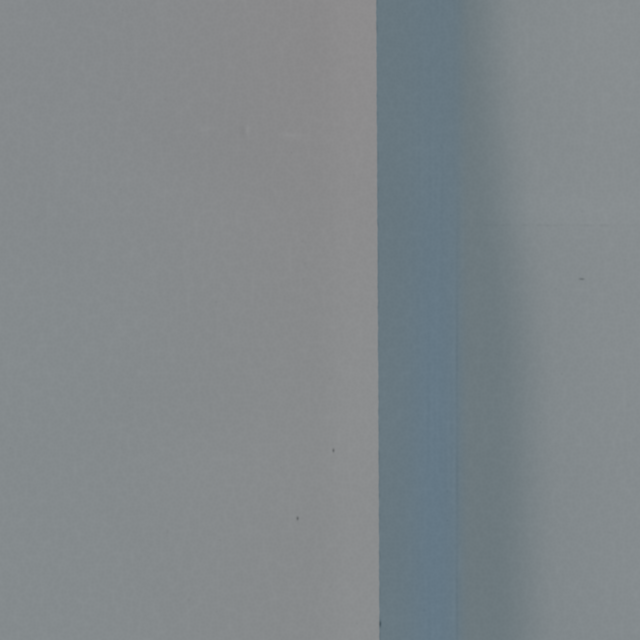
A Shadertoy shader for this texture:

```glsl
// Draws a matte grey wall with a blue-grey shaded recess running down its right side.

const vec3 WALL_COOL = vec3(0.520, 0.543, 0.552);
const vec3 WALL_WARM = vec3(0.538, 0.542, 0.545);
const vec3 RECESS    = vec3(0.412, 0.470, 0.500);
const vec3 BLUE_GLOW = vec3(0.400, 0.474, 0.525);
const vec3 SHADOW    = vec3(0.430, 0.476, 0.495);
const vec3 RIGHT_WALL = vec3(0.534, 0.554, 0.562);

const float EDGE_TOP = 0.588;      // corner position at the top
const float EDGE_BOTTOM = 0.593;   // corner position at the bottom
const float EDGE_SOFT = 0.0018;
const float EDGE_ROUGH = 0.0012;
const float GLOW_X = 0.680;        // centre of the blue strip
const float SEAM_X = 0.714;        // thin line closing the strip
const float CREASE_Y = 0.648;      // faint horizontal crease
const float GRAIN_FINE = 0.014;
const float GRAIN_COARSE = 0.010;
const float MOTTLE = 0.005;
const float STREAK = 0.0035;
const float SPECK_CELLS = 28.0;
const float SPECK_CHANCE = 0.07;

vec2 hash2(vec2 p) {
    vec3 q = fract(p.xyx * vec3(0.1031, 0.1030, 0.0973));
    q += dot(q, q.yzx + 33.33);
    return fract((q.xx + q.yz) * q.zy);
}

// Distance to the nearest scattered cell point
float cellular(vec2 p) {
    vec2 cell = floor(p), f = fract(p);
    float nearest = 2.0;
    for (int j = -1; j <= 1; j++)
        for (int i = -1; i <= 1; i++) {
            vec2 o = vec2(i, j);
            nearest = min(nearest, length(o + hash2(cell + o) - f));
        }
    return nearest;
}

// Layered sines for slow tonal drift
float drift(vec2 p) {
    float sum = 0.0, amp = 0.5;
    for (int i = 0; i < 4; i++) {
        sum += amp * sin(p.x + 1.7 * sin(p.y)) * cos(p.y * 0.8 + p.x * 0.3);
        p = mat2(0.8, 0.6, -0.6, 0.8) * p * 1.9 + 2.3;
        amp *= 0.5;
    }
    return sum;
}

float bell(float d, float width) {
    return exp(-d * d / (width * width));
}

float spot(vec2 uv, vec2 centre, vec2 size) {
    vec2 d = (uv - centre) / size;
    return exp(-dot(d, d));
}

// Rare faint flecks, at most one per grid cell
float flecks(vec2 uv) {
    vec2 p = uv * SPECK_CELLS, cell = floor(p);
    vec2 centre = 0.2 + 0.6 * hash2(cell + 7.0);
    vec2 traits = hash2(cell + 51.0);
    return step(traits.x, SPECK_CHANCE) * bell(length(fract(p) - centre), mix(0.04, 0.08, traits.y));
}

vec3 leftWall(vec2 uv) {
    float warmth = smoothstep(0.05, 0.60, uv.x) * mix(0.7, 1.0, uv.y);
    vec3 col = mix(WALL_COOL, WALL_WARM, warmth);
    col += vec3(0.004, -0.004, -0.004) * smoothstep(0.35, 0.9, uv.y);
    col += 0.012 * smoothstep(0.49, 0.55, uv.x);
    // Shallow dents in the paint
    col += 0.028 * spot(uv, vec2(0.387, 0.797), vec2(0.004, 0.009));
    col -= 0.016 * spot(uv, vec2(0.381, 0.793), vec2(0.006, 0.012));
    col += 0.020 * spot(uv, vec2(0.452 - 0.3 * (uv.y - 0.79), 0.789), vec2(0.016, 0.004));
    col += 0.012 * spot(uv, vec2(0.320, 0.799), vec2(0.012, 0.005));
    return col;
}

vec3 rightSide(vec2 uv) {
    float low = 1.0 - uv.y;
    // Blue strip, strongest below the middle
    float glow = bell(uv.x - GLOW_X, 0.042) * mix(0.4, 1.0, smoothstep(0.1, 0.7, low));
    vec3 col = mix(RECESS, BLUE_GLOW, glow);
    col = mix(col, SHADOW, smoothstep(SEAM_X - 0.006, SEAM_X + 0.022, uv.x));
    // Soft shadow, wider towards the floor, with a long faint tail
    float start = mix(0.715, 0.770, smoothstep(0.0, 0.65, low));
    vec3 wall = RIGHT_WALL - vec3(0.014, 0.009, 0.006) * low;
    float lit = 0.75 * smoothstep(start, start + 0.105, uv.x);
    lit += 0.25 * smoothstep(start, start + 0.23, uv.x);
    col = mix(col, wall, lit);
    // Broken vertical brush streaks
    float fade = 0.6 + 0.4 * sin(uv.y * 17.0 + 40.0 * uv.x);
    float streak = sin(uv.x * 410.0 + 0.5 * sin(uv.y * 3.0)) * sin(uv.x * 97.0);
    streak += 0.7 * sin(uv.x * 690.0 + 1.3 * sin(uv.y * 5.0));
    col += STREAK * streak * fade * bell(uv.x - GLOW_X, 0.04);
    // Seam with a lit lip
    float seam = smoothstep(0.25, 0.5, low) * (0.7 + 0.3 * sin(uv.y * 31.0));
    col += 0.009 * seam * bell(uv.x - SEAM_X + 0.005, 0.003);
    col -= 0.014 * seam * bell(uv.x - SEAM_X, 0.0022);
    // Broken crease with a light band above it
    float onWall = smoothstep(0.70, 0.84, uv.x);
    float broken = 0.6 + 0.4 * sin(uv.x * 140.0 + 2.0 * sin(uv.x * 61.0));
    col -= 0.016 * onWall * broken * bell(uv.y - CREASE_Y, 0.0022);
    col += 0.006 * onWall * bell(uv.y - CREASE_Y - 0.025, 0.03);
    return col;
}

void mainImage(out vec4 fragColor, in vec2 fragCoord) {
    vec2 uv = fragCoord / iResolution.xy;
    float soft = max(1.0 / iResolution.x, EDGE_SOFT);
    float edge = mix(EDGE_BOTTOM, EDGE_TOP, uv.y);
    edge += EDGE_ROUGH * (cellular(vec2(3.5, uv.y * 70.0)) - 0.45);
    vec3 col = mix(leftWall(uv), rightSide(uv), smoothstep(edge - soft, edge + soft, uv.x));
    float chipped = smoothstep(0.3, 0.8, cellular(vec2(9.5, uv.y * 45.0)));
    col -= 0.025 * chipped * bell(uv.x - edge - 0.001, 0.002);

    // Paint texture at two scales, then flecks
    col += MOTTLE * drift(uv * 9.0);
    col += GRAIN_FINE * (cellular(uv * 170.0) - 0.45);
    col += GRAIN_COARSE * (cellular(uv * vec2(75.0, 60.0) + 31.0) - 0.45);
    float marks = 0.10 * flecks(uv);
    marks += spot(uv, vec2(0.521, 0.296), vec2(0.002, 0.003));
    marks += spot(uv, vec2(0.465, 0.190), vec2(0.002, 0.003));
    marks += 0.7 * spot(uv, vec2(0.909, 0.564), vec2(0.004, 0.002));
    marks += spot(uv, vec2(0.594, 0.025), vec2(0.002, 0.005));
    col -= 0.13 * marks;
    fragColor = vec4(clamp(col, 0.0, 1.0), 1.0);
}
```
